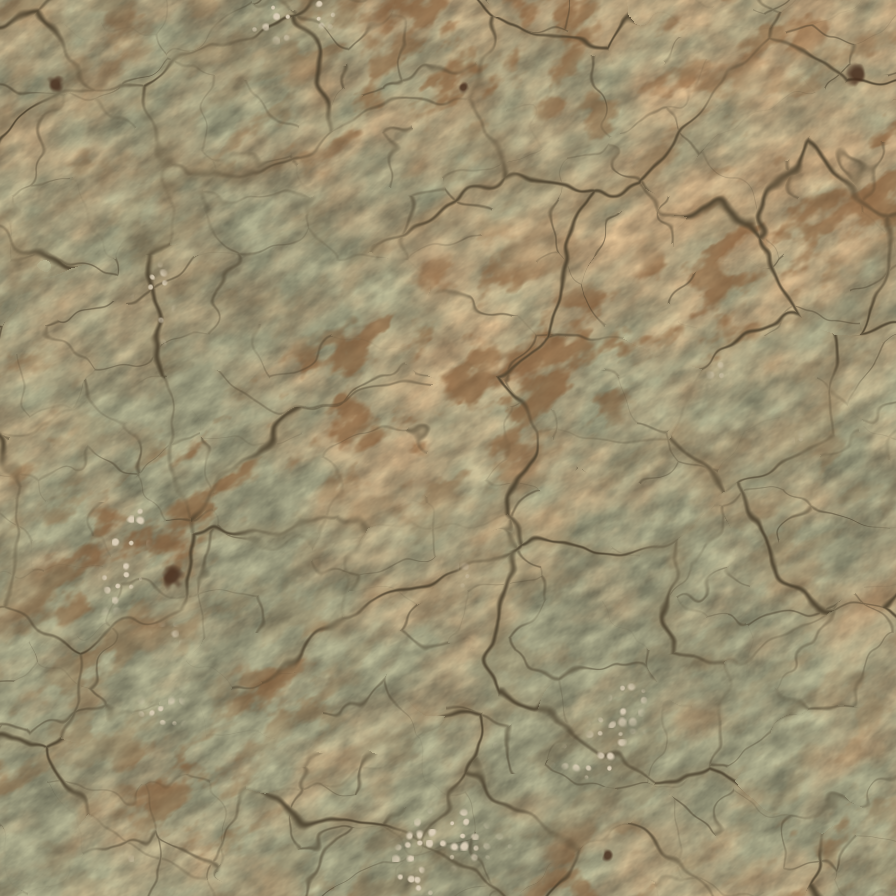
This texture is drawn by a Shadertoy shader. Its source:

```glsl
// Dry, cracked clay: warped Voronoi borders form the main and fine cracks,
// slanted fractal noise forms the grain, and thresholded noise adds rust
// stains, small dark pits and a few pale specks.

#define CRACK_SCALE 7.0
#define CRACK_WIDTH 0.0036
#define FINE_SCALE 14.0
#define FINE_WIDTH 0.0027
#define CRACK_DEPTH 0.82
#define GRAIN_SCALE 46.0
#define GRAIN_CONTRAST 0.62
#define GRAIN_ANGLE 0.6
#define RUST_AMOUNT 0.6
#define PIT_CHANCE 0.13

const vec3 GREEN_CLAY = vec3(0.605, 0.602, 0.488);
const vec3 TAN_CLAY   = vec3(0.680, 0.585, 0.450);
const vec3 RUST       = vec3(0.500, 0.330, 0.190);
const vec3 CRACK_DARK = vec3(0.285, 0.245, 0.170);
const vec3 PIT_DARK   = vec3(0.270, 0.170, 0.110);
const vec3 PALE_SPECK = vec3(0.850, 0.800, 0.710);

float hash(vec2 p) {
    return fract(sin(dot(p, vec2(127.1, 311.7))) * 43758.5453);
}

vec2 hash2(vec2 p) {
    return vec2(hash(p), hash(p + 57.3));
}

float noise(vec2 p) {
    vec2 i = floor(p), f = fract(p);
    f = f * f * (3.0 - 2.0 * f);
    return mix(mix(hash(i), hash(i + vec2(1, 0)), f.x),
               mix(hash(i + vec2(0, 1)), hash(i + vec2(1, 1)), f.x), f.y);
}

float fbm(vec2 p) {
    float sum = 0.0, amp = 0.5;
    for (int i = 0; i < 4; i++) {
        sum += amp * noise(p);
        p = mat2(1.6, 1.2, -1.2, 1.6) * p + 17.7;
        amp *= 0.5;
    }
    return sum / 0.9375;
}

mat2 rotation(float a) {
    return mat2(cos(a), sin(a), -sin(a), cos(a));
}

// Crack network: x is the crack line, y a wide soft stain beside it.
// Each border gets its own strength, so some cracks fade or vanish.
vec2 crackNet(vec2 p, float scale, float width, float sparsity) {
    vec2 q = p * scale, cell = floor(q), home = cell, toHome = vec2(0);
    float nearest = 1e3;
    for (int j = -1; j <= 1; j++)
    for (int i = -1; i <= 1; i++) {
        vec2 c = cell + vec2(i, j);
        vec2 r = c + hash2(c) - q;
        if (dot(r, r) < nearest) { nearest = dot(r, r); home = c; toHome = r; }
    }
    vec2 crack = vec2(0);
    for (int j = -2; j <= 2; j++)
    for (int i = -2; i <= 2; i++) {
        if (i == 0 && j == 0) continue;
        vec2 c = home + vec2(i, j);
        vec2 r = c + hash2(c) - q;
        float d = dot(0.5 * (toHome + r), normalize(r - toHome)) / scale;
        float strength = smoothstep(sparsity, sparsity + 0.5, hash(home + c + 3.1));
        float w = width * (0.65 + 0.45 * strength);
        vec2 profile = 1.0 - smoothstep(vec2(0), vec2(w, 5.0 * w), vec2(d));
        crack = max(crack, strength * profile);
    }
    return crack;
}

// Scattered round spots with wobbly rims, one at most per grid cell.
float spots(vec2 p, float scale, float radius, float chance) {
    vec2 q = p * scale, c = floor(q);
    vec2 center = 0.25 + 0.5 * hash2(c + 9.0);
    float d = length(fract(q) - center) / scale;
    float r = radius * (0.6 + 0.6 * hash(c + 31.0)) * (0.7 + 0.6 * noise(p * 150.0));
    return step(hash(c + 71.0), chance) * (1.0 - smoothstep(0.45 * r, 1.2 * r, d));
}

void mainImage(out vec4 fragColor, in vec2 fragCoord) {
    vec2 uv = fragCoord / iResolution.y;
    vec2 slanted = uv * rotation(GRAIN_ANGLE);

    // Clay body: broad colour drift, mottling and slanted grain
    float drift = fbm(uv * 4.0 + 3.0);
    float mottle = fbm(slanted * vec2(20.0, 32.0) + 40.0);
    float grain = fbm(slanted * GRAIN_SCALE * vec2(0.8, 1.6));
    float warmth = 0.40 + 1.3 * (drift - 0.5) + 1.5 * (mottle - 0.5) + 0.25 * (uv.y - 0.5);
    vec3 color = mix(GREEN_CLAY, TAN_CLAY, clamp(warmth, 0.0, 1.0));
    color *= 1.02 + GRAIN_CONTRAST * (grain - 0.5) + 0.2 * (drift - 0.5);

    // Rust stains: slanted flakes gathered in patches, more towards the top
    float patches = smoothstep(0.42, 0.72, fbm(slanted * vec2(4.0, 8.0) + 80.0) + 0.16 * (uv.y - 0.5));
    float flakes = smoothstep(0.50, 0.70, fbm(slanted * vec2(24.0, 42.0) + 11.0));
    color = mix(color, RUST, RUST_AMOUNT * flakes * (0.2 + 0.8 * patches));

    // Cracks: a broad bend plus a fine jagged wobble
    vec2 bend = vec2(fbm(uv * 7.0), fbm(uv * 7.0 + 50.0)) - 0.5;
    vec2 jag = vec2(noise(uv * 42.0), noise(uv * 42.0 + 20.0)) - 0.5;
    vec2 warped = (uv + 0.11 * bend + 0.011 * jag) * rotation(0.35) * vec2(0.85, 1.1);
    vec2 mainCrack = crackNet(warped, CRACK_SCALE, CRACK_WIDTH, 0.12);
    vec2 fineCrack = crackNet(warped + 0.012 * jag + 5.0, FINE_SCALE, FINE_WIDTH, 0.35);
    float fade = 0.35 + 0.65 * smoothstep(0.25, 0.65, noise(uv * 13.0 + 8.0));
    float line = max(mainCrack.x * fade, 0.6 * fineCrack.x * fade);
    color = mix(color, RUST, 0.13 * mainCrack.y);
    color = mix(color, CRACK_DARK, CRACK_DEPTH * line);

    // Dark pits and rare clusters of pale specks
    color = mix(color, PIT_DARK, 0.8 * spots(uv, 7.0, 0.010, PIT_CHANCE));
    float cluster = smoothstep(0.66, 0.74, fbm(uv * 6.0 + 120.0));
    color = mix(color, PALE_SPECK, cluster * spots(uv, 80.0, 0.0045, 0.5));

    fragColor = vec4(color, 1.0);
}
```
